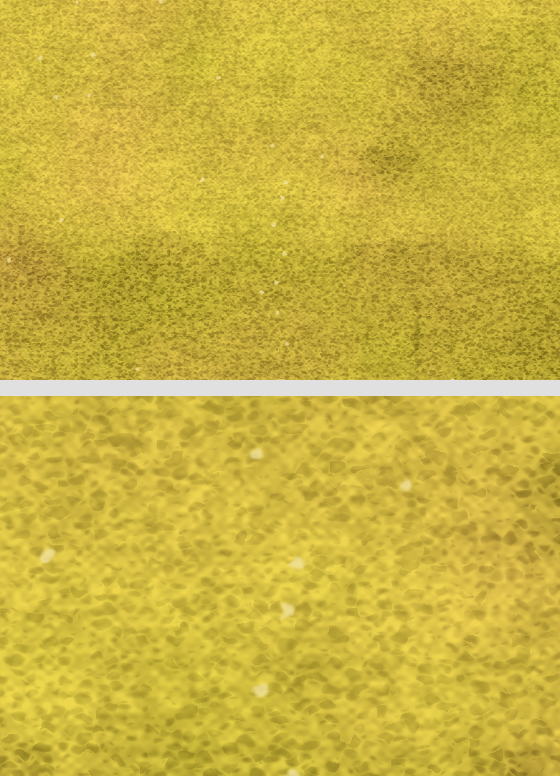
Top, the full canvas; bottom, a detail of the centre.
A WebGL 1 fragment shader for this texture:

```glsl
precision highp float;
// Worn yellow cloth: a fine woven grain under broad olive stains.
// Cellular noise makes the dark pits and pale flecks, layered value noise
// the clouds and stains, and warped sines the threads of the weave.

uniform vec2 u_resolution;

const vec3 DARK_OLIVE = vec3(0.48, 0.40, 0.09);
const vec3 WARM_GOLD = vec3(0.90, 0.80, 0.295);
const vec3 PALE_FLECK = vec3(0.95, 0.89, 0.62);
const float TAU = 6.28318;

float hash(vec2 p) {
  vec3 q = fract(vec3(p.xyx) * 0.1031);
  q += dot(q, q.yzx + 33.33);
  return fract((q.x + q.y) * q.z);
}

float valueNoise(vec2 p) {
  vec2 cell = floor(p);
  vec2 f = fract(p);
  f = f * f * (3.0 - 2.0 * f);
  float low = mix(hash(cell), hash(cell + vec2(1.0, 0.0)), f.x);
  float high = mix(hash(cell + vec2(0.0, 1.0)), hash(cell + 1.0), f.x);
  return mix(low, high, f.y);
}

float layeredNoise(vec2 p) {
  float sum = 0.0;
  float weight = 0.5;
  for (int i = 0; i < 5; i++) {
    sum += weight * valueNoise(p);
    p = mat2(1.6, 1.2, -1.2, 1.6) * p + 17.3;
    weight *= 0.5;
  }
  return sum / 0.97;
}

// Distance to the nearest scattered point, and that point's random id.
vec2 cellular(vec2 p) {
  vec2 base = floor(p);
  vec2 nearest = vec2(9.0, 0.0);
  for (int j = -1; j <= 1; j++) {
    for (int i = -1; i <= 1; i++) {
      vec2 cell = base + vec2(float(i), float(j));
      vec2 point = cell + vec2(hash(cell + 3.7), hash(cell + 41.9));
      float d = length(p - point);
      if (d < nearest.x) nearest = vec2(d, hash(cell + 87.1));
    }
  }
  return nearest;
}

// Dark spots of varied size, as wide and high as one cell of the grid.
float pits(vec2 p, vec2 grid, float size) {
  vec2 spot = cellular(p * grid);
  float radius = size * spot.y;
  return 1.0 - smoothstep(radius - 0.2, radius + 0.15, spot.x);
}

float patchAt(vec2 p, vec2 centre, vec2 radius) {
  vec2 d = (p - centre) / radius;
  return exp(-dot(d, d));
}

// Threads crossing, bent a little so that the rows are uneven.
float weave(vec2 p, float threads) {
  vec2 bend = 0.006 * vec2(valueNoise(p * 17.0), valueNoise(p * 17.0 + 50.0));
  vec2 phase = (p + bend) * threads * TAU;
  return sin(phase.x) * sin(phase.y) + 0.5 * sin(phase.y * 0.5);
}

float stains(vec2 p, float cloud) {
  vec2 q = p + 0.16 * (vec2(cloud, layeredNoise(p * 5.0 + 60.0)) - 0.5);
  float amount = 0.42 * (1.0 - smoothstep(0.27, 0.39, q.y));
  amount += 0.70 * patchAt(q, vec2(1.19, 0.77), vec2(0.14, 0.11));
  amount += 0.70 * patchAt(q, vec2(1.03, 0.60), vec2(0.09, 0.07));
  amount += 0.40 * patchAt(q, vec2(1.42, 0.74), vec2(0.09, 0.12));
  amount += 0.45 * patchAt(q, vec2(0.08, 0.33), vec2(0.12, 0.10));
  amount += 0.35 * patchAt(q, vec2(0.33, 0.22), vec2(0.18, 0.12));
  amount += 0.40 * patchAt(q, vec2(1.10, 0.33), vec2(0.30, 0.05));
  amount += 0.40 * patchAt(q, vec2(1.40, 0.10), vec2(0.16, 0.18));
  return amount * (0.15 + 1.7 * cloud);
}

// Two worn folds: a faint level one and a short upright one.
float creases(vec2 p, float wear) {
  float level = exp(-pow((p.y - 0.354) / 0.004, 2.0)) * 0.35;
  float upright = exp(-pow((p.x - 1.098) / 0.009, 2.0));
  upright *= 1.0 - smoothstep(0.18, 0.28, p.y);
  return (level + upright) * smoothstep(0.25, 0.7, wear);
}

void main() {
  vec2 p = gl_FragCoord.xy / u_resolution.y;
  float cloud = layeredNoise(p * 6.0 + 9.0);
  float stain = stains(p, cloud);

  // Grain: dashes lying along the threads, deeper where the cloth is stained.
  vec2 ragged = p + 0.006 * (vec2(valueNoise(p * 130.0), valueNoise(p * 130.0 + 70.0)) - 0.5);
  float pit = pits(ragged, vec2(72.0, 118.0), 0.62);
  float fine = valueNoise(p * vec2(150.0, 210.0)) - 0.5;
  float mottle = layeredNoise(p * vec2(22.0, 30.0)) - 0.5;

  float tone = 0.87 - 0.36 * stain + 0.30 * (cloud - 0.5) + 0.28 * mottle;
  tone += 0.34 * fine + 0.045 * weave(p, 82.0);
  tone -= pit * (0.22 + 0.22 * stain);
  tone -= 0.30 * creases(p, valueNoise(p * 45.0));
  vec3 colour = mix(DARK_OLIVE, WARM_GOLD, clamp(tone, 0.0, 1.08));

  // Broad drift between lemon and ochre.
  float hue = layeredNoise(p * 3.5 + 31.0) - 0.5;
  colour += hue * vec3(-0.04, 0.07, -0.08);

  // A few pale flecks where the dye has chipped away.
  vec2 chip = cellular((ragged + 0.008 * mottle) * 14.0);
  float fleck = step(0.955, chip.y) * (1.0 - smoothstep(0.04, 0.11, chip.x));
  gl_FragColor = vec4(mix(colour, PALE_FLECK, 0.75 * fleck), 1.0);
}
```
